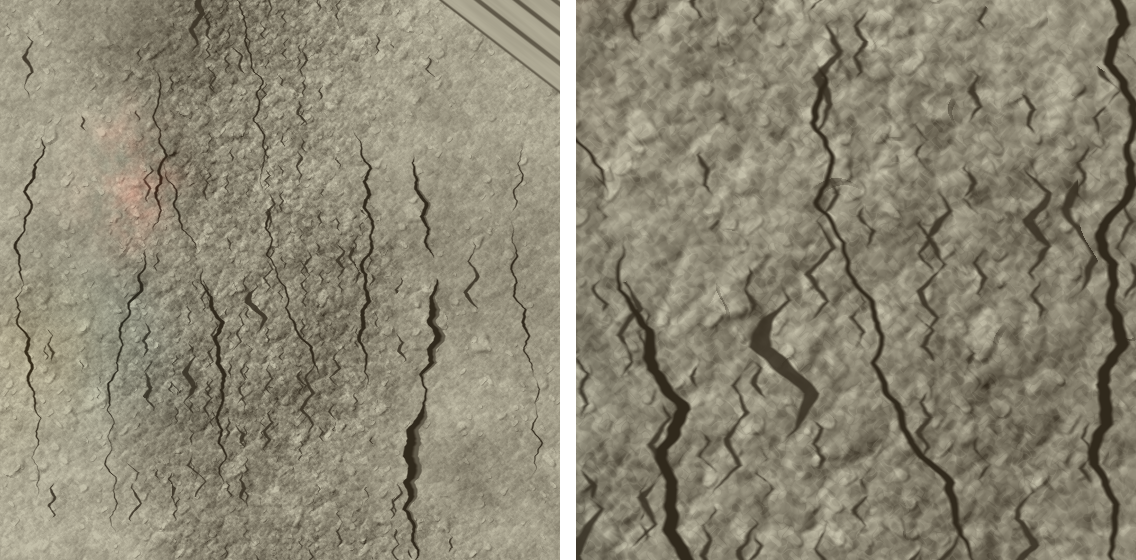
Left, the full canvas; right, a detail of the centre.
Reproduce this texture procedurally as a WebGL 2 fragment shader.

```glsl
#version 300 es
precision highp float;
// Dry, cracked earth seen from above: speckled cellular grit with slight relief,
// scattered pebbles, jagged fissures, short upright breaks in a rough middle
// band, soil stains, and a few pale boards across one corner.
#define FISSURES 7
#define CHASM 5
#define FISSURE_WIDTH 0.0036
#define RELIEF 0.14
#define SPECKLE 0.24
#define BASE_TONE 0.91
#define STONE_SHARE 0.28
#define BOARD_WIDTH 0.042
#define DARK vec3(0.19, 0.16, 0.11)
#define PALE vec3(0.67, 0.65, 0.57)
#define LIGHT vec2(-0.75, 0.66)
uniform vec2 u_resolution;
out vec4 fragColor;

vec2 hash2(vec2 p) {
  vec3 q = fract(p.xyx * vec3(0.1031, 0.1030, 0.0973));
  q += dot(q, q.yzx + 33.33);
  return fract((q.xx + q.yz) * q.zy);
}
// Layered, bent sines; roughly -1 to 1
float waves(vec2 p) {
  float sum = 0.0, amp = 0.5;
  for (int i = 0; i < 5; i++) {
    p = mat2(0.8, 0.6, -0.6, 0.8) * p * 1.7 + 1.3;
    sum += amp * sin(p.x + 1.6 * sin(p.y + 0.7 * sin(p.x * 0.6)));
    amp *= 0.62;
  }
  return sum;
}
float zigzag(float x) { return abs(fract(x) - 0.5) * 4.0 - 1.0; }

// Nearest distance, second distance, random value of the nearest cell
vec3 cells(vec2 p) {
  vec3 best = vec3(8.0, 8.0, 0.0);
  for (int k = 0; k < 9; k++) {
    vec2 cell = floor(p) + vec2(k % 3 - 1, k / 3 - 1);
    float d = length(cell + 0.15 + 0.7 * hash2(cell) - p);
    if (d < best.x) best = vec3(d, best.x, hash2(cell + 71.0).x);
    else best.y = min(best.y, d);
  }
  return best;
}
// Rounded clods at three sizes
float gritHeight(vec2 p) {
  float h = 0.0, freq = 31.0;
  for (int i = 0; i < 3; i++) {
    float d = cells(p * freq + 0.25 * sin(p.yx * freq * 2.3)).x;
    h -= 0.6 * d * d / freq;
    freq *= 2.1;
  }
  return h;
}
// Coverage of pebbles of one size
float stones(vec2 p, float freq, float share) {
  vec3 c = cells(p * freq + 0.13 * sin(p.yx * freq * 5.0) + freq);
  float radius = 0.16 + 0.22 * fract(c.z * 57.0);
  return step(c.z, share) * smoothstep(0.08, -0.08, c.x - radius);
}
// Short, jagged, near-upright cracks, at most one per grid cell
float breaks(vec2 p, vec2 grid, float share, float soft) {
  vec2 q = p * grid;
  q.y += 7.0 * hash2(vec2(floor(q.x), grid.x)).x;
  vec2 r = hash2(floor(q) + grid), l = fract(q) - 0.5;
  float t = l.y / (0.25 + 0.23 * r.y);
  float path = 0.3 * (r.x - 0.5) + 0.7 * (r.y - 0.6) * l.y
    + 0.09 * zigzag(l.y * 3.0 + r.x * 9.0) + 0.07 * waves(q * vec2(0.6, 4.0));
  float w = 0.055 / grid.x * (1.0 - t * t) * (0.7 + 0.6 * waves(q * 3.0));
  float near = smoothstep(soft, -soft, abs(l.x - path) / grid.x - w);
  return near * smoothstep(0.0, 0.001, w) * step(fract(r.x * 37.0 + r.y), share);
}
// x: coverage of the long fissures, y: tone inside them
vec2 fissures(vec2 p, float soft) {
  vec2 result = vec2(0.0);
  for (int i = 0; i < FISSURES; i++) {
    float k = float(i);
    vec2 r = hash2(vec2(k, 3.0)), s = hash2(vec2(k, 17.0));
    float wide = i == CHASM ? 4.0 : 1.0, y = p.y - 0.25 - 0.5 * r.y;
    float path = (k + 0.2 + 0.6 * r.x) / float(FISSURES) + (s.y - 0.6) * 0.4 * y
      + 0.022 * sin(p.y * 9.0 + k * 2.0) + 0.006 * zigzag(p.y * 8.3 + s.x)
      + 0.004 * zigzag(p.y * 21.0 + s.y) + 0.004 * waves(vec2(p.y * 45.0, k * 7.0));
    float reach = y / (0.22 + 0.22 * s.x), side = p.x - path;
    float w = FISSURE_WIDTH * wide * (1.0 - reach * reach)
      * (0.65 + 0.7 * waves(vec2(k, p.y * 9.0)));
    float cover = smoothstep(soft, -soft, abs(side) - w) * smoothstep(0.0, 0.0012, w);
    if (cover > result.x)
      result = vec2(cover, 0.4 * smoothstep(0.0, 0.6, side / max(w, 0.001)) * step(2.0, wide));
  }
  return result;
}
float stain(vec2 p, vec2 center, float radius) {
  vec2 d = (p - center) / radius;
  return exp(-dot(d, d));
}

void main() {
  vec2 p = gl_FragCoord.xy / u_resolution.y;
  float soft = max(1.0 / u_resolution.y, 0.0014), e = 0.0016;
  vec2 bent = p + 0.05 * vec2(waves(p * 5.0), waves(p * 5.0 + 9.0));
  float band = (bent.x - 0.47) / 0.26, mottle = waves(p * 22.0);
  float rough = clamp(exp(-band * band) + 0.3 * waves(p * 4.0 + 2.0), 0.12, 1.0);
  // Soil tone, slight relief
  float slope = (gritHeight(p - LIGHT * e) - gritHeight(p + LIGHT * e)) / (2.0 * e);
  float tone = BASE_TONE - 0.17 * rough + 0.11 * waves(p * 3.0 + 4.0) + 0.07 * mottle
    + 0.05 * waves(p * 9.0) + RELIEF * (0.4 + 0.8 * rough) * slope;
  // Speckles and pebbles with a shadow on the far side
  float freq = 20.0;
  for (int i = 0; i < 3; i++) {
    vec3 c = cells(p * freq * 3.2 + 0.3 * sin(p.yx * freq * 9.0));
    tone += SPECKLE * (0.5 + 0.5 * rough) * (c.z - 0.5) * smoothstep(0.0, 0.3, c.y - c.x);
    float share = STONE_SHARE * (0.2 + 0.8 * rough);
    float stone = stones(p, freq, share), shade = stones(p + LIGHT * 0.13 / freq, freq, share);
    tone += 0.13 * stone - 0.25 * shade * (1.0 - stone);
    freq *= 1.8;
  }
  // Stains, then cracks cut through them
  float moss = stain(bent, vec2(0.26, 0.96), 0.14) * (0.9 + 0.4 * mottle);
  float damp = stain(bent, vec2(0.85, 0.16), 0.11) + stain(bent, vec2(0.33, 0.73), 0.08);
  tone += 0.1 * stain(bent, vec2(0.06, 0.2), 0.2) - 0.28 * moss - 0.2 * damp;
  vec2 grid = vec2(10.0, 6.0);
  for (int i = 0; i < 3; i++) {
    tone = mix(tone, 0.08, 0.9 * breaks(p, grid, 0.6 * rough * rough, soft));
    grid *= 1.75;
  }
  vec2 cut = fissures(p, soft);
  vec3 color = mix(DARK, PALE, clamp(mix(tone, cut.y, cut.x), 0.0, 1.2));
  color += vec3(0.06, -0.01, -0.01) * stain(bent, vec2(0.23, 0.68), 0.09) * (0.8 + mottle);
  color += vec3(-0.03, 0.0, 0.015) * stain(bent, vec2(0.17, 0.38), 0.15);
  color += vec3(0.03, 0.01, -0.02) * stain(bent, vec2(0.06, 0.36), 0.12);
  // Boards across the upper right corner
  float across = dot(p, vec2(0.61, 0.79)) - 1.268;
  float groove = abs(fract(across / BOARD_WIDTH) - 0.5);
  float board = 1.0 + 0.06 * waves(vec2(across * 90.0, p.x * 9.0)) - 0.6 * smoothstep(0.36, 0.46, groove);
  fragColor = vec4(mix(color, mix(DARK, PALE, board), smoothstep(-soft, soft, across)), 1.0);
}
```
